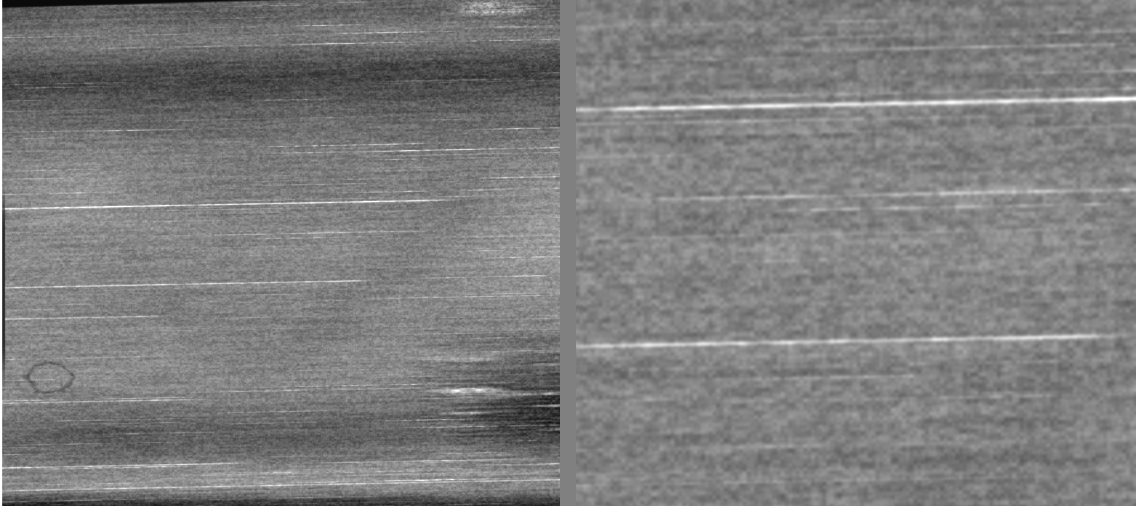
Left, the full canvas; right, a detail of the centre.
Reproduce this texture procedurally as a Shadertoy shader.

```glsl
// Brushed grey metal plate: soft horizontal tone bands, fine grain and many
// thin, slightly rising scratches. Bands are sums of bumps, scratches are
// hashed segments in rows, and stretched value noise gives the brushing.

const float TILT = 0.022;          // rise of the brushing across the plate
const float BASE_TONE = 0.51;
const float GRAIN = 0.20;
const float BRUSHING = 0.13;
const float STREAK_GAIN = 0.30;
const float SCRATCH_WIDTH = 0.0017;
const vec2 RING_CENTER = vec2(0.0885, 0.254);
const vec2 RING_RADIUS = vec2(0.038, 0.030);

// Long scratches: height at the left, start, end, brightness
const int SCRATCHES = 7;
const vec4 SCRATCH[SCRATCHES] = vec4[](
    vec4(0.587, -0.1, 0.80, 0.43), vec4(0.431, -0.1, 0.65, 0.34),
    vec4(0.369, -0.1, 0.28, 0.28), vec4(0.203, -0.1, 0.36, 0.26),
    vec4(0.075, -0.1, 0.42, 0.32), vec4(0.030, -0.1, 1.10, 0.24),
    vec4(0.629, 0.87, 1.10, 0.26));

float hash(vec2 p) {
    vec3 q = fract(p.xyx * 0.1031);
    q += dot(q, q.yzx + 33.33);
    return fract((q.x + q.y) * q.z);
}

float noise(vec2 p) {
    vec2 i = floor(p), f = fract(p);
    f = f * f * (3.0 - 2.0 * f);
    return mix(mix(hash(i), hash(i + vec2(1, 0)), f.x),
               mix(hash(i + vec2(0, 1)), hash(i + vec2(1, 1)), f.x), f.y);
}

float bump(float x, float center, float width) {
    float d = (x - center) / width;
    return exp(-d * d);
}

float span(float x, float a, float b, float soft) {
    return smoothstep(a - soft, a + soft, x) * (1.0 - smoothstep(b - soft, b + soft, x));
}

// Broad light and dark bands
float plateTone(vec2 uv, float s) {
    float h = s + 0.5 * TILT;
    float tone = BASE_TONE;
    tone -= 0.19 * bump(h, 0.855, 0.055);
    tone -= 0.12 * bump(h, 0.78, 0.08);
    tone -= 0.15 * bump(h, 0.98, 0.035);
    tone -= 0.14 * bump(h, 0.145, 0.06);
    tone += 0.05 * bump(h, 0.06, 0.028);
    tone -= 0.34 * bump(uv.y, 0.0, 0.02);
    // Darker lower right corner, lighter sides, faint diagonal shade
    tone -= 0.24 * smoothstep(0.75, 1.03, uv.x) * bump(uv.y, 0.20, 0.08);
    tone -= 0.07 * smoothstep(0.70, 0.80, uv.x) * bump(uv.y, 0.28, 0.07);
    tone += 0.08 * bump(uv.x, 1.0, 0.15) * bump(uv.y, 0.52, 0.10);
    tone += 0.06 * bump(uv.x, 0.15, 0.18) * bump(uv.y, 0.60, 0.18);
    float diagonal = uv.x - 0.45 - 0.95 * (uv.y - 0.28);
    tone -= 0.025 * span(diagonal, 0.0, 0.12, 0.04) * span(uv.y, 0.25, 0.62, 0.04);
    return tone + 0.06 * (noise(uv * vec2(5.0, 8.0)) - 0.5);
}

// One hashed scratch segment per row, broken into short dashes
float streaks(float u, float s, float rows, float seed) {
    float row = floor(s * rows);
    vec2 id = vec2(row + 50.0, seed);
    float start = hash(id) * 1.3 - 0.4;
    float extent = 0.10 + 0.45 * hash(id + 7.3);
    float strength = pow(hash(id + 19.7), 2.5);
    float center = 0.35 + 0.3 * hash(id + 31.1);
    float line = bump(fract(s * rows), center, 0.0014 * rows);
    float dash = noise(vec2(u * 130.0, row * 3.7 + seed));
    float patches = noise(vec2(u * 14.0, row * 5.3 + seed));
    float broken = 0.15 + 1.7 * dash * smoothstep(0.15, 0.75, patches);
    return line * strength * broken * span(u, start, start + extent, 0.06);
}

void mainImage(out vec4 fragColor, in vec2 fragCoord) {
    vec2 uv = fragCoord / iResolution.xy;
    float aspect = iResolution.x / iResolution.y;
    float pixel = 1.0 / iResolution.y;
    float s = uv.y - TILT * uv.x;
    float tone = plateTone(uv, s);

    // Worn zones carry more and brighter streaks
    float worn = smoothstep(0.70, 0.80, uv.x) * bump(uv.y, 0.21, 0.10);
    float lowerBand = bump(s, 0.045, 0.04);
    float upperBand = bump(s, 0.925, 0.025);

    // Brushing and grain
    float brushed = 0.55 * noise(vec2(uv.x * 7.0, s * 210.0))
                  + 0.45 * noise(vec2(uv.x * 30.0 + 40.0, s * 300.0));
    tone += BRUSHING * (1.0 + 1.2 * worn + 0.6 * lowerBand) * (brushed - 0.5);
    vec2 grainPos = vec2(uv.x * aspect, s);
    float grain = 0.6 * noise(grainPos * vec2(190.0, 270.0))
                + 0.4 * noise(grainPos * 400.0 + 90.0);
    tone += GRAIN * (grain - 0.5);

    // Scattered scratches
    float gain = 0.65 + 0.3 * bump(s, 0.66, 0.12) + 1.5 * worn
               + 0.8 * lowerBand + 0.5 * upperBand;
    float lines = streaks(uv.x, s, 75.0, 1.0) + 0.8 * streaks(uv.x, s, 105.0, 5.0)
                + 0.7 * streaks(uv.x, s + 0.003, 130.0, 11.0);
    float wornRows = noise(vec2(uv.x * 6.0, s * 85.0 + 13.0));
    float wornDash = 0.4 + noise(vec2(uv.x * 110.0, s * 200.0));
    lines += 0.7 * worn * smoothstep(0.62, 0.95, wornRows) * wornDash;
    tone += STREAK_GAIN * gain * lines;
    float flare = bump(uv.x, 0.88, 0.06) * bump(uv.y, 0.984, 0.012);
    tone += 0.65 * flare * (0.1 + brushed) * (0.5 + grain);

    // Long scratches
    float width = max(SCRATCH_WIDTH, 0.7 * pixel);
    for (int i = 0; i < SCRATCHES; i++) {
        vec4 k = SCRATCH[i];
        float row = float(i) * 9.0;
        float wear = 0.25 + 0.6 * noise(vec2(uv.x * 100.0, row))
                   + 0.6 * noise(vec2(uv.x * 18.0, row + 4.0));
        tone += k.w * wear * bump(s, k.x, width) * span(uv.x, k.y, k.z, 0.04);
    }

    // Faint stain ring
    vec2 r = (uv - RING_CENTER) / RING_RADIUS;
    float wobble = 0.3 * (noise(r * 3.0 + 20.0) - 0.5);
    tone -= 0.14 * bump(length(r) + wobble, 1.0, 0.11);

    // Dark rim at the top, shadow and bright margin at the left
    float rim = 1.0 - 0.016 * (1.0 - 2.0 * uv.x);
    tone = mix(tone, 0.04, smoothstep(rim - 0.003, rim + 0.003, uv.y));
    float shadow = span(uv.x, 0.003, 0.009, 0.0015) * span(uv.y, 0.27, 0.60, 0.06);
    tone = mix(tone, 0.16, shadow);
    tone = mix(tone, 1.0, 1.0 - smoothstep(0.003, 0.003 + pixel, uv.x));

    fragColor = vec4(vec3(clamp(tone, 0.0, 1.0)), 1.0);
}
```
